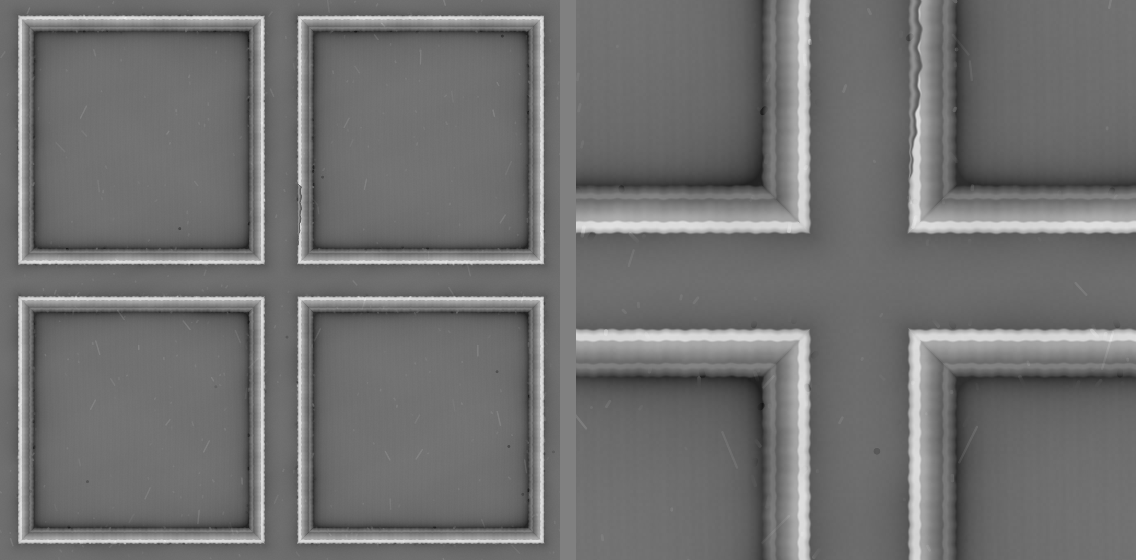
Left: the whole. Right: its middle third, enlarged.
Write a Shadertoy shader that draws this texture map.

```glsl
// Grey wall panelling: two by two square panels in moulded frames, lightly scratched
const float TAU = 6.2831853;

vec3 hash3(vec2 p) {
    vec3 q = fract(p.xyx * vec3(0.1031, 0.1030, 0.0973));
    q += dot(q, q.yxz + 33.33);
    return fract((q.xxy + q.yzz) * q.zyx);
}

// Layered sines with whole frequencies, so the result wraps
float cloud(vec2 uv, float freq) {
    vec2 a = uv * TAU * freq;
    return (sin(a.x + 2.0 * sin(a.y)) + sin(a.y * 2.0 + 1.7 * sin(a.x + 1.0))
          + 0.6 * sin(a.x * 3.0 - a.y * 2.0 + 2.0 * sin(a.y * 3.0))) / 2.6;
}

// Wrapped cellular field of short strokes; zero reach gives round specks
float strokes(vec2 uv, float count, float density, float reach, float width) {
    vec2 p = uv * count, base = floor(p);
    float soft = 0.7 * count / iResolution.y, mark = 0.0;
    for (int j = -1; j <= 1; j++)
    for (int i = -1; i <= 1; i++) {
        vec2 id = base + vec2(i, j);
        vec2 seed = mod(id, count) + count * 3.0;
        vec3 h = hash3(seed), k = hash3(seed + 71.0);
        float angle = TAU * (0.25 + 0.25 * (k.x - 0.5));
        vec2 dir = vec2(cos(angle), sin(angle));
        vec2 d = p - id - h.xy;
        d -= dir * clamp(dot(d, dir), -reach * k.y, reach * k.y);
        float line = 1.0 - smoothstep(width, width + soft * 1.5, length(d));
        mark = max(mark, line * step(h.z, density) * (0.3 + 0.7 * k.z));
    }
    return mark;
}

// Brightness across the moulding, t = 0 at the outer edge and 1 at the inner
float moulding(float t, float soft) {
    float v = mix(0.66, 0.85, smoothstep(0.0, 0.13, t));
    v = mix(v, mix(0.65, 0.48, smoothstep(0.28, 0.6, t)), smoothstep(0.24 - soft, 0.24 + soft, t));
    v = mix(v, 0.40, smoothstep(0.55, 0.7, t));
    v += 0.08 * smoothstep(0.70, 0.75, t) * (1.0 - smoothstep(0.8, 0.88, t));
    return mix(v, 0.27, smoothstep(0.86, 1.0, t));
}

void mainImage(out vec4 fragColor, in vec2 fragCoord) {
    vec2 uv = fragCoord / iResolution.xy;
    vec2 cell = floor(uv * 2.0);
    vec2 p = fract(uv * 2.0) - 0.5 - vec2(0.005 - 0.002 * cell.x, 0.0);

    // Frame distance, measured in widths of the moulding
    float frameWidth = 0.056;
    float soft = max(0.03, 18.0 / iResolution.y);
    vec2 q = abs(p) - vec2(0.44, 0.441 + 0.003 * cell.y);
    float depth = -max(q.x, q.y) / frameWidth;
    float away = length(max(q, 0.0)) / frameWidth;
    float along = q.x > q.y ? uv.y : uv.x;
    float wobble = sin(along * TAU * 37.0 + 4.0 * cell.x) * sin(along * TAU * 91.0 + cell.y);
    float t = depth + 0.018 * wobble;
    float blotch = cloud(uv, 3.0);

    // Rail with a faint shadow outside each frame
    float rail = 0.435 + 0.008 * blotch
               - (0.085 + 0.025 * cloud(uv, 5.0)) * exp(-2.6 * away);

    // Recessed panel, darkened along its rim and in its corners
    vec2 rim = max(-q / frameWidth - 1.0, 0.0);
    vec2 shade = 0.17 * exp(-rim * 4.5) + 0.07 * exp(-rim * 0.95);
    float streak = sin(uv.x * TAU * 61.0 + 2.0 * sin(uv.y * TAU * 2.0))
                 * sin(uv.x * TAU * 143.0 + sin(uv.y * TAU * 3.0));
    float panel = 0.447 + 0.006 * blotch + 0.004 * streak
                - min(shade.x + shade.y, 0.29) * (1.0 + 0.15 * cloud(uv, 4.0));

    // Moulding, dimmer at the mitres and slightly uneven in brightness
    float mitre = 1.0 - smoothstep(0.0, 0.08, abs(q.x - q.y) / frameWidth);
    float frame = moulding(t, soft) + 0.025 * cloud(uv, 7.0) - 0.035 * mitre;
    frame += 0.02 * sign(q.y - q.x) * smoothstep(0.3, 0.5, t) * (1.0 - smoothstep(0.7, 0.9, t));

    // Long sliver broken from the left side of the upper right frame
    float down = (-0.152 - p.y) / 0.28;
    float bite = 0.24 * smoothstep(0.0, 0.06, down) * (1.0 - smoothstep(0.3, 1.0, down))
               + 0.03 * sin(down * 43.0) * smoothstep(0.0, 0.1, down) * (1.0 - smoothstep(0.8, 1.0, down));
    bite *= cell.x * cell.y * step(p.x, 0.0) * step(q.y, q.x);
    float broken = smoothstep(0.0, 0.05, bite) * (1.0 - smoothstep(bite - soft, bite + soft, t));
    frame = mix(frame, 0.36 + 0.2 * smoothstep(0.5, 0.0, abs(t / max(bite, 0.01) - 0.35)), broken);

    float grey = mix(rail, frame, smoothstep(-soft, soft, t));
    grey = mix(grey, panel, smoothstep(1.0 - soft, 1.0 + soft, t));

    // Scratches, dust and pits, with more flaking along the frame edges
    float edge = exp(-12.0 * abs(t)) + exp(-12.0 * abs(t - 1.0));
    grey += 0.07 * strokes(uv, 22.0, 0.22, 0.28, 0.008);
    grey += 0.05 * strokes(uv + 0.37, 60.0, 0.09, 0.12, 0.03);
    grey -= 0.16 * strokes(uv + 0.61, 18.0, 0.06, 0.0, 0.03);
    grey += edge * (0.16 * strokes(uv + 0.13, 80.0, 0.3, 0.25, 0.06)
                  - 0.14 * strokes(uv + 0.29, 70.0, 0.25, 0.1, 0.1));
    grey += 0.008 * (hash3(floor(uv * 512.0)).x - 0.5);

    fragColor = vec4(vec3(clamp(grey, 0.0, 1.0)), 1.0);
}
```
